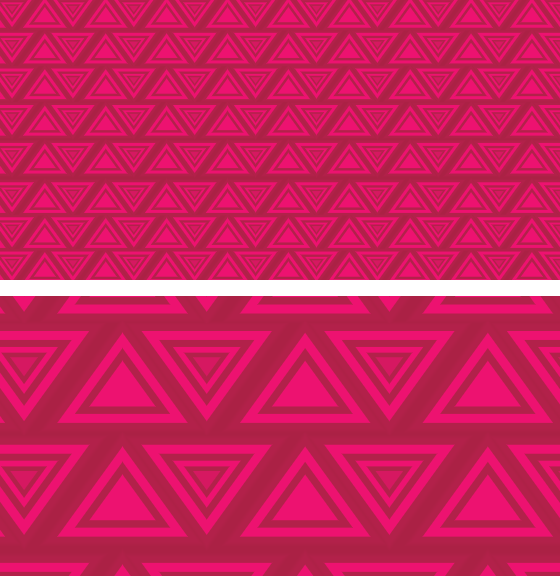
Top: the whole. Bottom: its middle third, enlarged.
Give the GLSL for this pattern, as a WebGL 2 fragment shader.

```glsl
#version 300 es
precision highp float;
// Rows of nested pink triangles, alternately upright and inverted, on crimson.

uniform vec2 u_resolution;
out vec4 fragColor;

// Depth inside an upright triangle; p.y is the height above its base.
float triangleInset(vec2 p) {
    const vec2 size = vec2(29.8, 41.2); // half base, height
    float side = ((size.y - p.y) * size.x - abs(p.x) * size.y) / length(size);
    return min(p.y, side);
}

// Signed horizontal offset from the nearest repeat of a centre.
float repeatX(float x, float centre) {
    const float period = 83.5;
    return (fract((x - centre) / period + 0.5) - 0.5) * period;
}

// Antialiased coverage of everything deeper than an edge.
float deeper(float inset, float edge, float pixel) {
    return clamp((inset - edge) / pixel + 0.5, 0.0, 1.0);
}

void main() {
    // The canvas is 384 units high, with y measured down from the top.
    float pixel = 384.0 / u_resolution.y;
    vec2 p = gl_FragCoord.xy * pixel;
    p.y = 384.0 - p.y;

    // Hand-set rows have slightly uneven spacing.
    float rowTops[8] = float[8](-4.0, 45.0, 94.0, 144.0, 196.0, 250.0, 298.0, 345.0);
    float upX = repeatX(p.x, 61.5);
    float downX = repeatX(p.x, 16.5);
    float up = -100.0;
    float down = -100.0;
    for (int row = 0; row < 8; row++) {
        float y = p.y - rowTops[row];
        up = max(up, triangleInset(vec2(upX, 42.0 - y)));
        down = max(down, triangleInset(vec2(downX, y)));
    }

    // Upright: outline and solid core.
    float upInk = deeper(up, 0.0, pixel) - deeper(up, 4.1, pixel)
                + deeper(up, 7.5, pixel);

    // Inverted: two outlines and a small, paler core.
    float downInk = deeper(down, 0.0, pixel) - deeper(down, 4.1, pixel)
                  + deeper(down, 7.3, pixel) - deeper(down, 9.9, pixel)
                  + 0.6 * deeper(down, 12.0, pixel);

    // The ground darkens a little away from the triangles.
    vec3 crimson = vec3(0.70, 0.13, 0.29);
    vec3 deepCrimson = vec3(0.67, 0.13, 0.27);
    vec3 pink = vec3(0.93, 0.07, 0.44);
    vec3 ground = mix(crimson, deepCrimson, smoothstep(2.0, 5.0, -max(up, down)));

    fragColor = vec4(mix(ground, pink, clamp(upInk + downInk, 0.0, 1.0)), 1.0);
}
```
